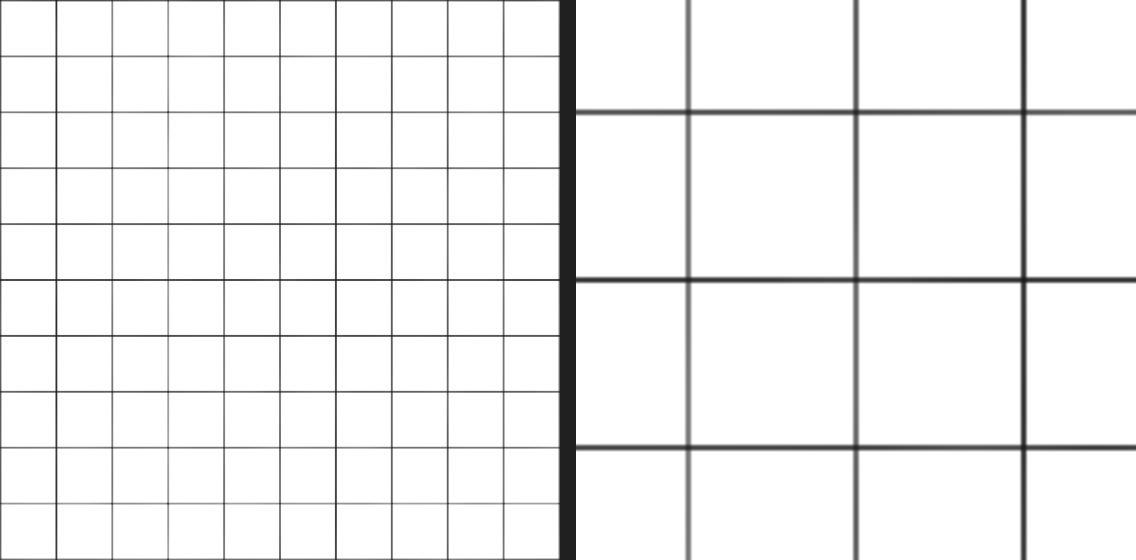
Left: the whole. Right: its middle third, enlarged.
A Shadertoy shader for this pattern:

```glsl
// Ten by ten square grid of soft grey lines with uneven ink and dark crossings.

const float CELLS = 10.0;
const float MARGIN = 0.0009;        // inset of the outer lines
const float HALF_WIDTH = 0.0016;
const float SOFTNESS = 0.0013;
const float DOT_RADIUS = 0.0024;
const float DOT_INK = 0.85;
const float INK_WEAR = 0.05;        // ink variation along a line
const float WEAR_SCALE = 14.0;
const vec3 PAPER_COLOR = vec3(1.0);
const vec3 INK_COLOR = vec3(0.1);

// Ink strength of each line: left to right, then bottom to top
const float COLUMN_INK[11] = float[11](
    0.72, 0.88, 0.56, 0.44, 0.62, 0.68, 0.86, 0.72, 0.68, 0.64, 0.62);
const float ROW_INK[11] = float[11](
    0.60, 0.45, 0.58, 0.68, 0.82, 0.86, 0.74, 0.62, 0.54, 0.56, 0.74);

float hash(vec2 p) {
    return fract(sin(dot(p, vec2(127.1, 311.7))) * 43758.5453);
}

// Smooth noise along one line, from -1 to 1
float lineNoise(float along, float seed) {
    float cell = floor(along);
    float t = smoothstep(0.0, 1.0, along - cell);
    return mix(hash(vec2(cell, seed)), hash(vec2(cell + 1.0, seed)), t) * 2.0 - 1.0;
}

float coverage(float dist, float radius, float blur) {
    return 1.0 - smoothstep(radius - blur, radius + blur, dist);
}

void mainImage(out vec4 fragColor, in vec2 fragCoord) {
    vec2 uv = fragCoord / iResolution.xy;
    float blur = max(SOFTNESS, 0.7 / min(iResolution.x, iResolution.y));

    // Nearest grid line on each axis
    float pitch = (1.0 - 2.0 * MARGIN) / CELLS;
    vec2 grid = (uv - MARGIN) / pitch;
    vec2 index = clamp(floor(grid + 0.5), 0.0, CELLS);
    vec2 offset = (grid - index) * pitch;

    // Uneven ink on the lines
    vec2 ink = vec2(COLUMN_INK[int(index.x)], ROW_INK[int(index.y)]);
    ink.x += INK_WEAR * lineNoise(uv.y * WEAR_SCALE, index.x);
    ink.y += INK_WEAR * lineNoise(uv.x * WEAR_SCALE, index.y + 20.0);
    float column = ink.x * coverage(abs(offset.x), HALF_WIDTH, blur);
    float row = ink.y * coverage(abs(offset.y), HALF_WIDTH, blur);

    // Darker dots where lines cross
    float crossing = DOT_INK * coverage(length(offset), DOT_RADIUS, blur);

    float amount = max(1.0 - (1.0 - column) * (1.0 - row), crossing);
    fragColor = vec4(mix(PAPER_COLOR, INK_COLOR, amount), 1.0);
}
```
